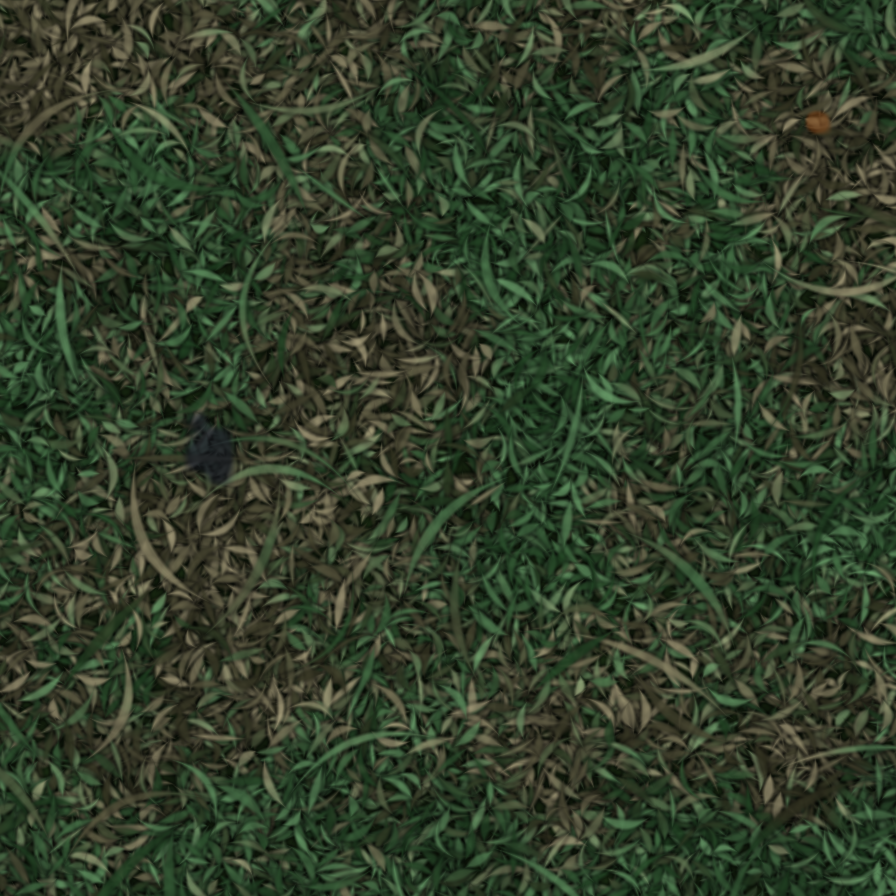
A three.js fragment shader for this texture:

```glsl
// Rough lawn seen from above: many layers of short, bent, tapered blades
// laid over dark soil. Broad noise patches shift them from green to dry
// straw, and a soft shadow around each blade gives depth.

#define LAYERS 13
#define FINE_CELL 0.033
#define LONG_CELL 0.105
#define BLADE_WIDTH 0.0044
#define SOFTNESS 0.0026
#define SHADOW_REACH 0.0065
#define SHADOW_DEPTH 0.24
#define BLADE_OPACITY 0.82
#define PATCH_SCALE 5.0
#define GRAIN 0.26

varying vec2 vUv;

const vec3 SOIL = vec3(0.065, 0.110, 0.045);
const vec3 GREEN_DARK = vec3(0.100, 0.205, 0.105);
const vec3 GREEN_LIGHT = vec3(0.345, 0.510, 0.345);
const vec3 STRAW_DARK = vec3(0.165, 0.165, 0.105);
const vec3 STRAW_LIGHT = vec3(0.540, 0.510, 0.400);
const vec3 CHARCOAL = vec3(0.110, 0.125, 0.145);
const vec3 RUST = vec3(0.500, 0.280, 0.110);

vec4 hash4(vec3 p) {
  vec4 q = fract(p.xyzx * vec4(0.1031, 0.1030, 0.0973, 0.1099));
  q += dot(q, q.wzxy + 33.33);
  return fract((q.xxyz + q.yzzw) * q.zywx);
}

float noise(vec2 p) {
  vec2 i = floor(p), f = fract(p);
  f = f * f * (3.0 - 2.0 * f);
  float a = hash4(vec3(i, 7.0)).x;
  float b = hash4(vec3(i + vec2(1.0, 0.0), 7.0)).x;
  float c = hash4(vec3(i + vec2(0.0, 1.0), 7.0)).x;
  float d = hash4(vec3(i + 1.0, 7.0)).x;
  return mix(mix(a, b, f.x), mix(c, d, f.x), f.y);
}

float fbm(vec2 p) {
  return 0.5 * noise(p) + 0.3 * noise(p * 2.1 + 11.3) + 0.2 * noise(p * 4.3 + 5.7);
}

mat2 rotation(float angle) {
  float c = cos(angle), s = sin(angle);
  return mat2(c, s, -s, c);
}

// Signed distance, roughly, to a bent blade pointed at both ends.
float bladeDistance(vec2 p, float halfLength, float halfWidth, float bend) {
  float along = p.x / halfLength;
  p.y += bend * halfLength * (along * along - 0.3);
  return abs(p.y) - halfWidth * (1.0 - along * along);
}

// Paints one jittered blade per cell over the colour so far.
void paintLayer(inout vec3 color, vec2 uv, float layer, float cell,
                float density, float widthScale, float dryness) {
  vec2 p = rotation(layer * 1.7) * uv / cell + layer * 17.3 + 60.0;
  vec2 home = floor(p);
  for (int y = -1; y <= 1; y++) {
    for (int x = -1; x <= 1; x++) {
      vec2 id = home + vec2(float(x), float(y));
      vec4 place = hash4(vec3(id, layer));
      vec4 look = hash4(vec3(id, layer + 41.0));
      if (look.w > density) continue;

      vec2 q = rotation(place.z * 6.2832) * (p - id - place.xy) * cell;
      float halfLength = cell * mix(0.30, 0.85, place.w);
      float halfWidth = BLADE_WIDTH * widthScale * mix(0.6, 1.25, look.x);
      float d = bladeDistance(q, halfLength, halfWidth, (look.y - 0.5) * 0.8);

      float tone = pow(look.z, 1.25);
      float dry = smoothstep(0.32, 0.68, dryness + (fract(look.x * 37.0) - 0.5) * 0.5);
      vec3 green = mix(GREEN_DARK, GREEN_LIGHT, tone);
      vec3 straw = mix(STRAW_DARK, STRAW_LIGHT, tone);
      vec3 bladeColor = mix(green, straw, dry);
      // Slightly raised midrib
      bladeColor *= 1.0 + 0.10 * smoothstep(0.0, -halfWidth, d);

      color *= 1.0 - SHADOW_DEPTH * smoothstep(SHADOW_REACH, 0.0, d);
      float cover = smoothstep(SOFTNESS, -SOFTNESS, d);
      color = mix(color, bladeColor, cover * BLADE_OPACITY);
    }
  }
}

void main() {
  vec2 uv = vUv;

  // Broad patches: drier toward the left and the lower edge
  float dryness = 0.5 + (fbm(uv * PATCH_SCALE + 3.0) - 0.5) * 1.25;
  dryness += 0.12 * (0.42 - uv.x) + 0.06 * (0.5 - uv.y);
  float light = 0.86 + 0.36 * fbm(uv * PATCH_SCALE * 1.6 + 29.0);

  // Soil, short blades, then a few long ones on top
  vec3 color = SOIL * (0.7 + 0.8 * noise(uv * 60.0));
  for (int i = 0; i < LAYERS; i++) {
    paintLayer(color, uv, float(i) + 1.0, FINE_CELL, 0.92, 1.0, dryness);
  }
  for (int i = 0; i < 2; i++) {
    paintLayer(color, uv, float(i) + 20.0, LONG_CELL, 0.30, 1.15, dryness - 0.06);
  }

  // Fine mottling and patch light
  color *= light * (1.0 + GRAIN * (noise(uv * 105.0) - 0.5));

  // One charred clump and one rusty leaf
  float ragged = (noise(uv * 45.0) - 0.5) * 0.05;
  float clump = smoothstep(0.045, 0.015, length(uv - vec2(0.235, 0.495)) + ragged);
  color = mix(color, CHARCOAL * (0.5 + 2.2 * color.g), clump * 0.85);
  float leaf = smoothstep(0.016, 0.006, length(uv - vec2(0.912, 0.862)) + ragged * 0.3);
  color = mix(color, RUST, leaf * 0.6);

  gl_FragColor = vec4(color, 1.0);
}
```
